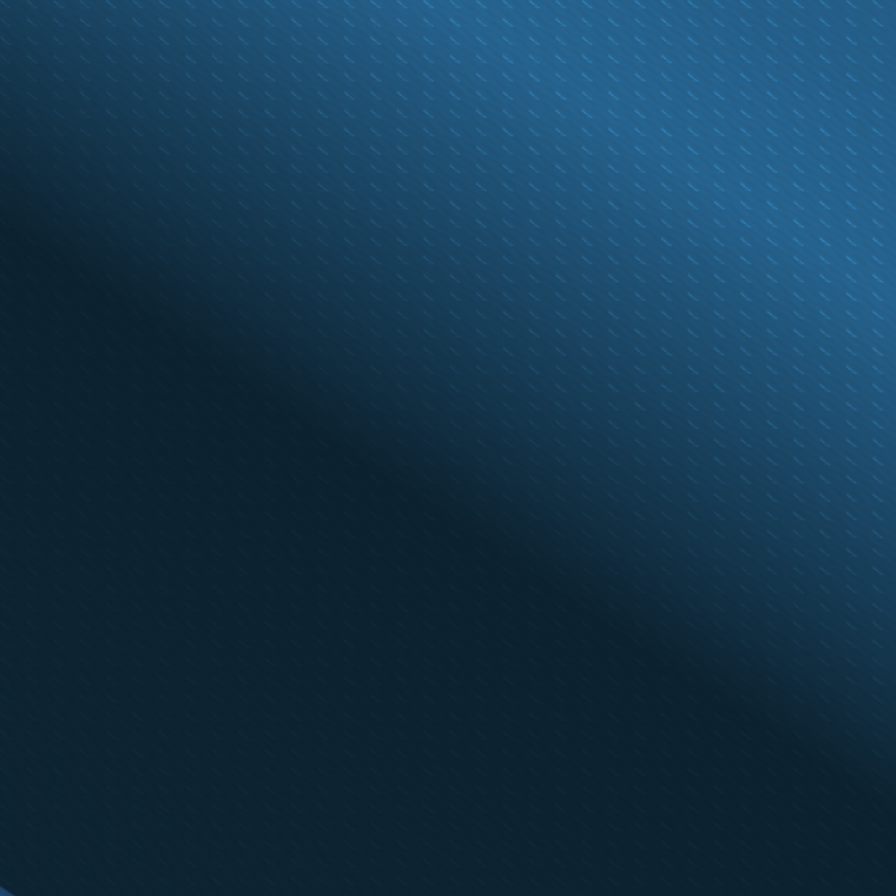
Reproduce this background procedurally as a Shadertoy shader.

```glsl
// A dark navy field that brightens to steel blue along a slanted ramp,
// embossed with a fine lattice of short diagonal dashes.
// The ramp is a projected distance; the weave is a repeated cell plus layered sines.

// Soft dash: a slanted capsule with a feathered rim.
float dash(vec2 p, vec2 along, float halfLength, float radius) {
    float t = clamp(dot(p, along), -halfLength, halfLength);
    float feather = max(0.0012, 0.8 / iResolution.y);
    return 1.0 - smoothstep(radius - feather, radius + feather, length(p - along * t));
}

// Repeated dashes with a smaller companion mark in each cell.
float weave(vec2 uv) {
    vec2 cell = vec2(0.0295, 0.0204);
    vec2 grid = (uv - vec2(0.3898, 0.6276)) / cell + 0.5;
    vec2 p = (fract(grid) - 0.5) * cell;
    float alternate = mod(floor(grid.x) + floor(grid.y), 2.0);
    float major = dash(p, normalize(vec2(1.0, -0.66)), 0.0065, 0.0007);
    float minor = dash(p - vec2(-0.003, 0.003), normalize(vec2(0.7, -0.8)), 0.0025, 0.0011);
    float knot = dash(p - vec2(0.002, -0.003), normalize(vec2(1.0, -0.3)), 0.002, 0.0009);
    return major * mix(0.55, 0.75, alternate) + 0.45 * minor + 0.35 * knot;
}

// Faint diagonal grain between the dashes.
float grain(vec2 uv) {
    float across = dot(uv, vec2(0.57, 0.82));
    float along = dot(uv, vec2(0.82, -0.57));
    return 0.6 * sin(across * 750.0 + 0.6 * sin(along * 210.0))
         + 0.4 * sin(across * 375.0 + along * 170.0);
}

void mainImage(out vec4 fragColor, in vec2 fragCoord) {
    vec2 uv = fragCoord / iResolution.xy;

    // Slanted ramp, held dark below and easing off past its crest
    float slope = dot(uv, vec2(0.55, 0.835));
    float ramp = clamp((slope - 0.626) / 0.475, 0.0, 1.0);
    vec3 navy = vec3(0.048, 0.132, 0.185);
    vec3 steel = vec3(0.148, 0.385, 0.555);
    vec3 color = mix(navy, steel, ramp);
    color *= 1.0 - 0.05 * smoothstep(1.13, 1.385, slope);
    color += vec3(0.002, 0.006, 0.009) * smoothstep(0.62, 0.1, slope);

    // Small blue sliver in the lower left corner
    color = mix(vec3(0.12, 0.27, 0.42), color, smoothstep(0.007, 0.011, slope));

    // Embossed weave, stronger where the field is lit
    float strength = mix(0.14, 0.27, smoothstep(0.0, 0.6, ramp));
    color *= 1.0 + strength * weave(uv) + 0.022 * grain(uv);

    fragColor = vec4(color, 1.0);
}
```
